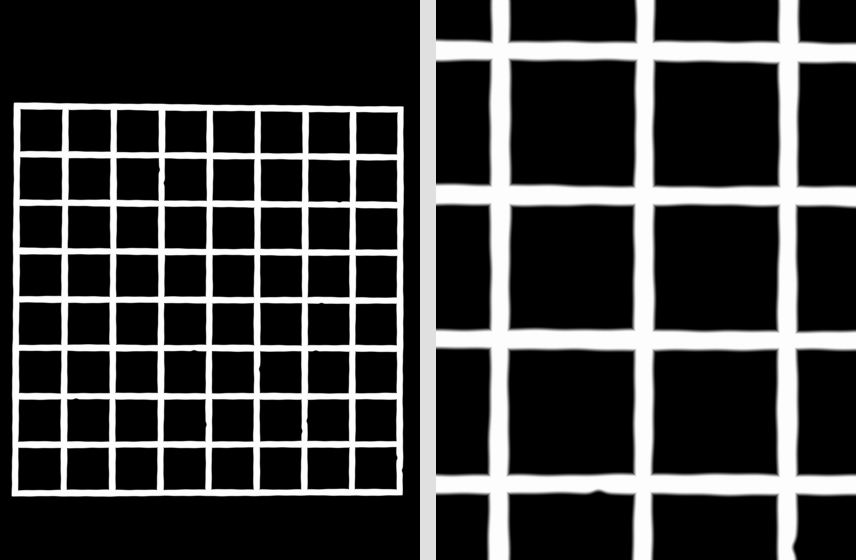
Left, the full canvas; right, a detail of the centre.
Reproduce this pattern procedurally as a Shadertoy shader.

```glsl
// A white 8 by 8 lattice on black, seen slightly askew: a projective map takes
// the canvas to cell units, where folded distances give the lines. Layered
// sines waver each line edge, and a few hashed nicks wear it.

const float CELLS = 8.0;            // repeats across and down
const float HALF_LINE = 0.067;      // half line width, in cells
const float CORNER_RADIUS = 0.02;   // rounding of the outer frame, in cells
const float WAVER = 0.0045;         // edge wobble, in cells
const float NICK_DEPTH = 0.022;     // bite into a line edge, in cells
const float NICK_LENGTH = 0.05;     // half length of a bite, in cells
const float NICK_CHANCE = 0.04;     // share of cell edges with a bite
const float PITCH = 0.0859;         // mean cell size, in canvas heights
const float SOFTNESS = 0.0016;      // edge blur, in canvas heights
const vec3 INK = vec3(0.0);
const vec3 CHALK = vec3(0.992);

// Centres of the frame's corner joints, in canvas heights from the middle
const vec2 BOTTOM_LEFT = vec2(-0.3480, -0.3809);
const vec2 BOTTOM_RIGHT = vec2(0.3385, -0.3789);
const vec2 TOP_RIGHT = vec2(0.3402, 0.3043);
const vec2 TOP_LEFT = vec2(-0.3444, 0.3108);

float cross2(vec2 a, vec2 b) { return a.x * b.y - a.y * b.x; }

float hash(vec2 p) {
    vec3 q = fract(p.xyx * vec3(0.1031, 0.1030, 0.0973));
    q += dot(q, q.yzx + 33.33);
    return fract((q.x + q.y) * q.z);
}

// Projective map from the unit square to the quad a, b, c, d
mat3 squareToQuad(vec2 a, vec2 b, vec2 c, vec2 d) {
    vec2 e = b - c, f = d - c, s = a - b + c - d;
    float g = cross2(s, f) / cross2(e, f);
    float h = cross2(e, s) / cross2(e, f);
    return mat3(vec3(b - a + g * b, g), vec3(d - a + h * d, h), vec3(a, 1.0));
}

// Shift of one line edge; each half cell has its own seed
float edgeShift(float across, float along, float axis) {
    float seed = floor(across * 2.0) + axis;
    float waver = sin(along * 2.3 + seed * 4.1)
                + 0.6 * sin(along * 7.9 + seed * 2.7)
                + 0.4 * sin(along * 19.0 + seed * 5.3);

    vec2 id = vec2(seed, floor(along)) + 40.0;
    float place = mix(0.2, 0.8, hash(id + 7.0));
    float offset = (fract(along) - place) / NICK_LENGTH;
    float nick = step(hash(id), NICK_CHANCE) * exp(-offset * offset);
    float side = fract(across) < 0.5 ? 1.0 : -1.0;
    return WAVER * waver + side * NICK_DEPTH * nick;
}

// Signed distance to the lattice, in cells
float lattice(vec2 g) {
    g += vec2(edgeShift(g.x, g.y, 0.0), edgeShift(g.y, g.x, 31.0));
    vec2 toLine = abs(g - clamp(round(g), 0.0, CELLS)) - HALF_LINE;
    vec2 q = abs(g - 0.5 * CELLS) - 0.5 * CELLS - HALF_LINE + CORNER_RADIUS;
    float frame = length(max(q, 0.0)) + min(max(q.x, q.y), 0.0) - CORNER_RADIUS;
    return max(min(toLine.x, toLine.y), frame);
}

void mainImage(out vec4 fragColor, in vec2 fragCoord) {
    vec2 p = (fragCoord - 0.5 * iResolution.xy) / iResolution.y;

    // Canvas to cell coordinates
    mat3 toCanvas = squareToQuad(BOTTOM_LEFT, BOTTOM_RIGHT, TOP_RIGHT, TOP_LEFT);
    vec3 h = inverse(toCanvas) * vec3(p, 1.0);
    vec2 g = CELLS * h.xy / h.z;

    // Soft edge, never thinner than a pixel
    float blur = max(SOFTNESS, 0.7 / iResolution.y);
    float line = 1.0 - smoothstep(-blur, blur, lattice(g) * PITCH);
    fragColor = vec4(mix(INK, CHALK, line), 1.0);
}
```
